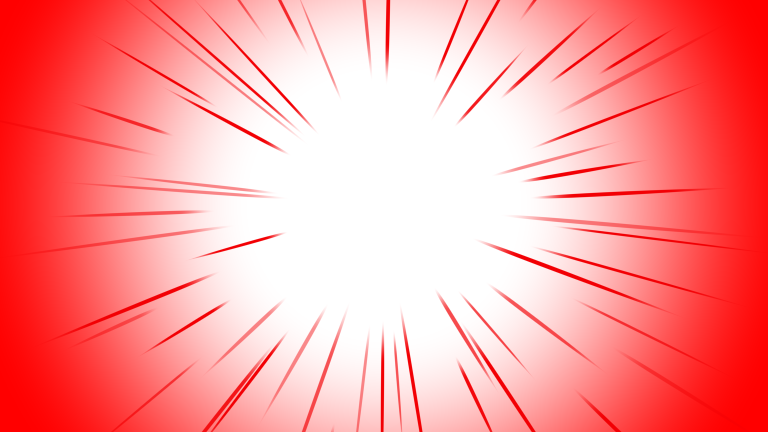
Give the GLSL for this background, as a Shadertoy shader.

```glsl
// Red radial speed lines bursting outward from a glowing white centre.

#define CENTER vec2(0.0, 0.025)   // offset from the canvas middle, in heights
#define GLOW_INNER 0.30           // radius where the white starts to fade
#define GLOW_OUTER 0.985          // radius where the red is full
#define STREAKS 62
#define JITTER 0.85               // angular scatter inside each slot
#define START_MIN 0.215           // nearest streak tip
#define START_MAX 0.62            // farthest streak tip
#define LENGTH_MIN 0.20
#define LENGTH_MAX 0.68
#define HALF_WIDTH 0.0052

const float TAU = 6.28319;
const vec3 WHITE = vec3(1.0);
const vec3 RED = vec3(1.0, 0.0, 0.0);
const vec3 STREAK_RED = vec3(0.95, 0.0, 0.015);

float hash(float n) {
    return fract(sin(n * 127.1 + 3.7) * 4375.85);
}

// Coverage of one tapered streak, pointed at both ends
float streak(vec2 p, float id, float blur) {
    float slot = id + 0.5 + JITTER * (hash(id) - 0.5);
    float angle = TAU * slot / float(STREAKS);
    vec2 dir = vec2(cos(angle), sin(angle));

    float along = dot(p, dir);
    float across = abs(p.x * dir.y - p.y * dir.x);

    float start = mix(START_MIN, START_MAX, pow(hash(id + 71.0), 1.5));
    float span = mix(LENGTH_MIN, LENGTH_MAX, hash(id + 143.0));
    float t = clamp((along - start) / span, 0.0, 1.0);

    float thickness = HALF_WIDTH * mix(0.55, 1.0, hash(id + 211.0));
    float halfWidth = thickness * sqrt(t) * (1.0 - t) * 2.4;
    float body = 1.0 - smoothstep(-blur, blur, across - halfWidth);

    float fade = smoothstep(0.0, 0.22, t) * (1.0 - smoothstep(0.65, 1.0, t));
    float opacity = mix(0.45, 1.0, smoothstep(0.1, 0.6, hash(id + 307.0)));
    return body * fade * opacity;
}

void mainImage(out vec4 fragColor, in vec2 fragCoord) {
    vec2 p = (fragCoord - 0.5 * iResolution.xy) / iResolution.y - CENTER;
    float blur = max(0.0015, 0.7 / iResolution.y);

    // Background glow
    vec3 color = mix(WHITE, RED, smoothstep(GLOW_INNER, GLOW_OUTER, length(p)));

    // Scattered streaks around the full circle
    for (int i = 0; i < STREAKS; i++) {
        color = mix(color, STREAK_RED, streak(p, float(i), blur));
    }

    fragColor = vec4(color, 1.0);
}
```
